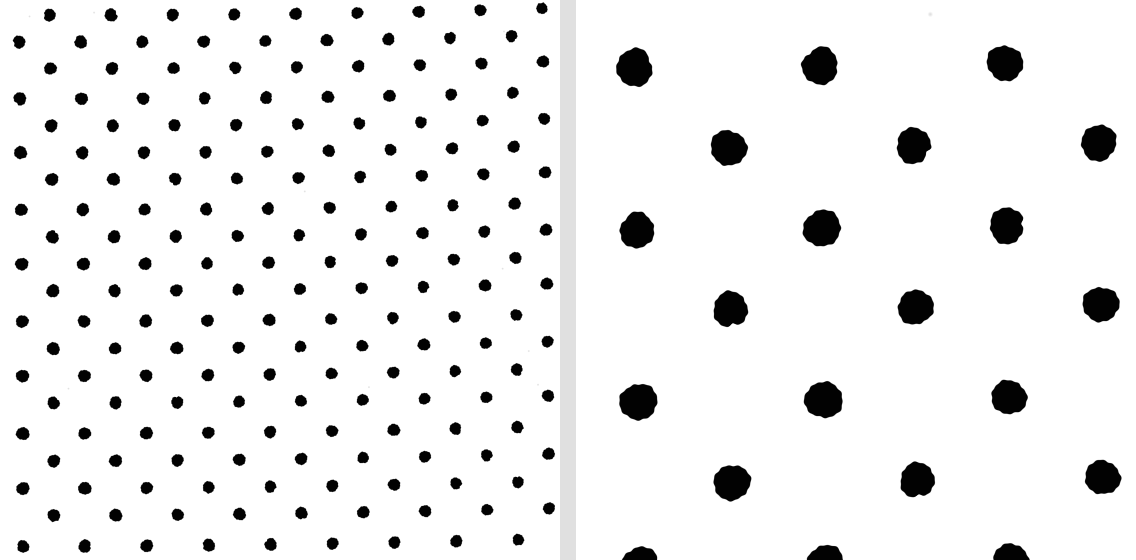
Left: the whole. Right: its middle third, enlarged.
Reproduce this pattern procedurally as a Shadertoy shader.

```glsl
// Staggered rows of rough black ink dots on white paper, gently bowed by hand printing.

const float TAU = 6.2831853;

vec3 hash3(vec2 cell) {
    vec3 s = vec3(dot(cell, vec2(127.1, 311.7)),
                  dot(cell, vec2(269.5, 183.3)),
                  dot(cell, vec2(419.2, 371.9)));
    return fract(sin(s) * 43758.55);
}

// Rows lift toward the right edge, more sharply near the top.
float rowLift(float x, float v) {
    return 0.0135 * pow(max(x, 0.0), 2.8 - v);
}

// Centre of the dot in the given row that lies nearest to p; its column is returned too.
vec2 dotCentre(vec2 p, float row, out float column) {
    float v = row / 19.0;
    float stagger = 0.0552 * (1.0 - mod(row, 2.0));
    float start = 0.0333 + stagger + 0.0078 * v * (2.0 - v);
    float pitch = 0.1099 + 0.00065 * v;
    column = round((p.x - start) / pitch);
    float x = start + pitch * column;

    // Uneven row spacing that recurs every four rows
    float slip = vec4(0.0, -0.0013, -0.0033, 0.0013)[int(mod(row, 4.0))];
    float spread = 0.0117 * (v - 0.5) * (v - 0.5) - 0.0013;
    float y = 0.0254 + 0.04987 * row + slip + spread - rowLift(x, v);
    return vec2(x, y);
}

// Signed distance to an irregular blot with a ragged rim.
float blotDistance(vec2 d, float radius, vec3 seed) {
    float a = atan(d.y, d.x);
    float rim = 0.035 * sin(2.0 * a + TAU * seed.x)
              + 0.030 * sin(3.0 * a + TAU * seed.y)
              + 0.025 * sin(7.0 * a + TAU * seed.z)
              + 0.020 * sin(13.0 * a + TAU * (seed.x + seed.y));
    float notch = 0.16 * step(0.65, seed.x) * pow(max(cos(a - TAU * seed.z), 0.0), 24.0);
    return length(d) - radius * (1.0 + rim - notch);
}

void mainImage(out vec4 fragColor, in vec2 fragCoord) {
    // Canvas units, measured down from the top edge
    vec2 p = fragCoord / iResolution.y;
    p.y = 1.0 - p.y;
    float soft = 0.75 / iResolution.y;

    // Nearest blot among the neighbouring rows
    float nearestRow = round((p.y + rowLift(p.x, p.y) - 0.0254) / 0.04987);
    float dist = 1.0;
    for (float k = -1.0; k <= 1.0; k++) {
        float row = nearestRow + k;
        float column;
        vec2 centre = dotCentre(p, row, column);
        vec3 seed = hash3(vec2(column, row) + 17.0);
        float left = 1.0 - centre.x;
        float radius = 0.0105 + 0.0009 * left * left + 0.0008 * (seed.y - 0.5);
        dist = min(dist, blotDistance(p - centre, radius, seed));
    }
    float ink = 1.0 - smoothstep(-soft, soft, dist);

    // Rare faint specks on the paper
    vec2 cell = floor(p * 14.0);
    vec3 chance = hash3(cell + 5.0);
    float speckDist = length(fract(p * 14.0) - 0.2 - 0.6 * chance.xy) / 14.0;
    float speck = 0.12 * step(0.96, chance.z) * (1.0 - smoothstep(0.0, 0.0015 + soft, speckDist));

    vec3 paper = vec3(1.0 - speck);
    fragColor = vec4(mix(paper, vec3(0.008), ink), 1.0);
}
```
